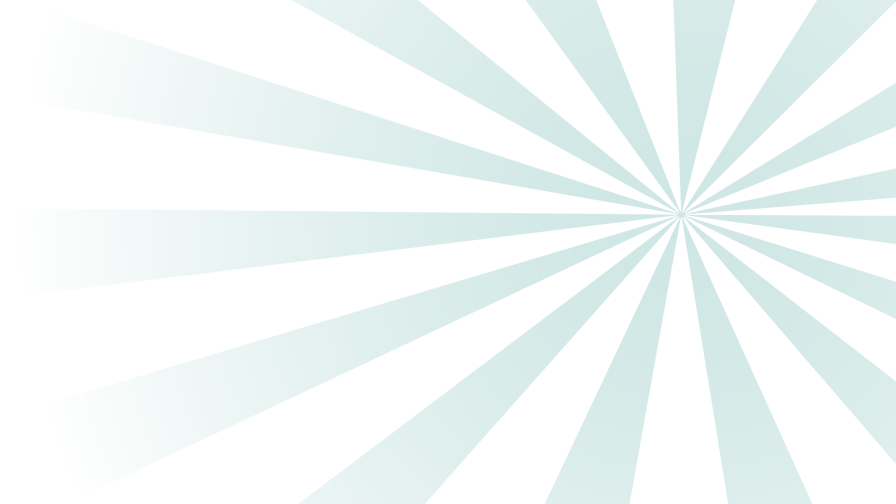
A WebGL 2 fragment shader for this background:

```glsl
#version 300 es
precision highp float;

uniform vec2 u_resolution;
out vec4 fragColor;

const float TAU = 6.2831853;

// Coverage of the rays around the origin, on a vertically squashed circle
float rayCoverage(vec2 p, float pixel) {
    vec2 q = vec2(p.x, -p.y / 0.68);
    float angle = mod(atan(q.y, q.x), TAU);

    // Slow drift that keeps the spacing slightly uneven
    float drift = sin(angle * 0.5 + radians(10.0));
    float turned = angle + radians(1.7) * drift * drift - radians(0.5);

    // Distance to the nearest ray's axis, repeated around the circle
    float period = radians(24.42);
    float halfWidth = radians(5.5);
    float offset = mod(turned, period) - halfWidth;
    float fromAxis = min(abs(offset), period - abs(offset));

    float edge = (fromAxis - halfWidth) * length(q);
    float blur = 0.75 * pixel * length(vec2(q.y, q.x / 0.68)) / max(length(q), 1e-5);
    return 1.0 - smoothstep(-blur, blur, edge);
}

void main() {
    float pixel = 1.0 / u_resolution.y;
    vec2 uv = gl_FragCoord.xy * pixel;
    vec2 center = vec2(0.7604 * u_resolution.x * pixel, 0.574);
    vec2 p = uv - center;

    // Teal fades to white away from the hub
    vec3 teal = vec3(0.81, 0.905, 0.895);
    float fade = pow(clamp(length(p) / 1.33, 0.0, 1.0), 1.5);
    vec3 rayColor = mix(teal, vec3(1.0), fade);

    // Small solid hub where the rays meet
    float hub = 1.0 - smoothstep(0.004, 0.012, length(p * vec2(0.8, 1.2)));
    float cover = max(rayCoverage(p, pixel), hub);

    fragColor = vec4(mix(vec3(1.0), rayColor, cover), 1.0);
}
```
